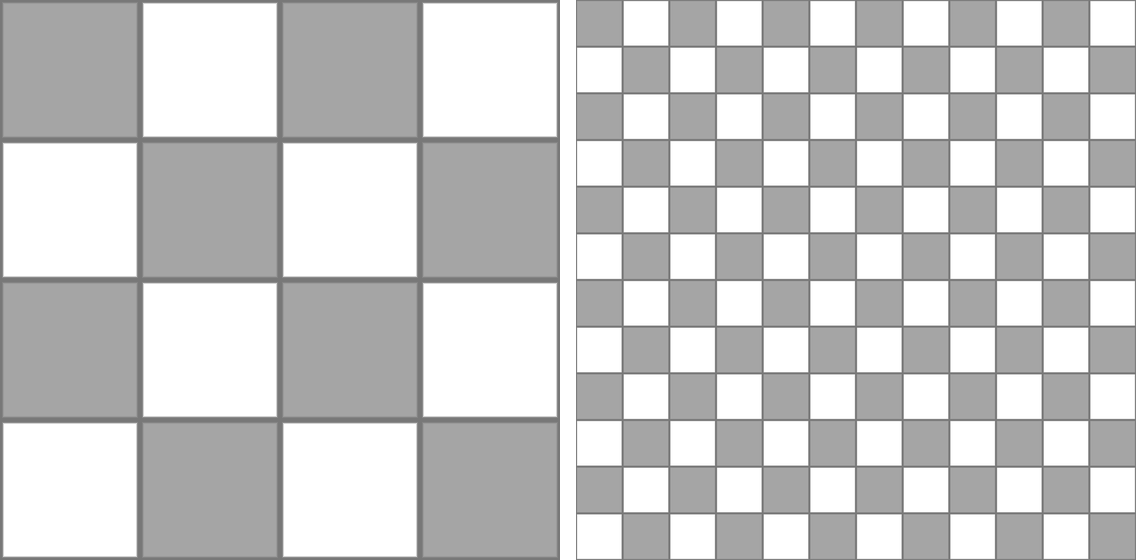
Left, the tile; right, the same tile 3 across and 3 down.
This pattern is drawn by a Shadertoy shader. Its source:

```glsl
// Two-tone checkerboard of square tiles separated by soft dark grid lines.
// Cell parity picks the tile tone; the distance to the nearest cell border
// draws the lines, which straddle the canvas edges so the pattern tiles.

#define CELLS 4.0            // cells across and down, even so that it wraps
#define LINE_HALF 0.0235     // half line width, in cells
#define EDGE_SOFT 0.008      // half width of the soft line edge, in cells
#define LIGHT_TILE vec3(1.0)
#define GREY_TILE vec3(0.647)
#define LINE_CORE vec3(0.47)
#define LINE_RIM vec3(0.54)

// Distance from a point to the nearest cell border, in cells
float borderDistance(vec2 p) {
    vec2 toBorder = 0.5 - abs(fract(p) - 0.5);
    return min(toBorder.x, toBorder.y);
}

// Alternating tone, light in the lower left cell
vec3 tileColour(vec2 p) {
    vec2 cell = floor(p);
    return mix(LIGHT_TILE, GREY_TILE, mod(cell.x + cell.y, 2.0));
}

void mainImage(out vec4 fragColor, in vec2 fragCoord) {
    vec2 p = fragCoord / iResolution.xy * CELLS;
    float pixel = CELLS / min(iResolution.x, iResolution.y);
    float d = borderDistance(p);

    // Lines are darkest along the middle and slightly paler at the rim
    vec3 line = mix(LINE_CORE, LINE_RIM, smoothstep(0.5, 1.0, d / LINE_HALF));

    // Soft edge, never narrower than a pixel
    float soft = max(EDGE_SOFT, 0.75 * pixel);
    float tile = smoothstep(LINE_HALF - soft, LINE_HALF + soft, d);

    fragColor = vec4(mix(line, tileColour(p), tile), 1.0);
}
```
